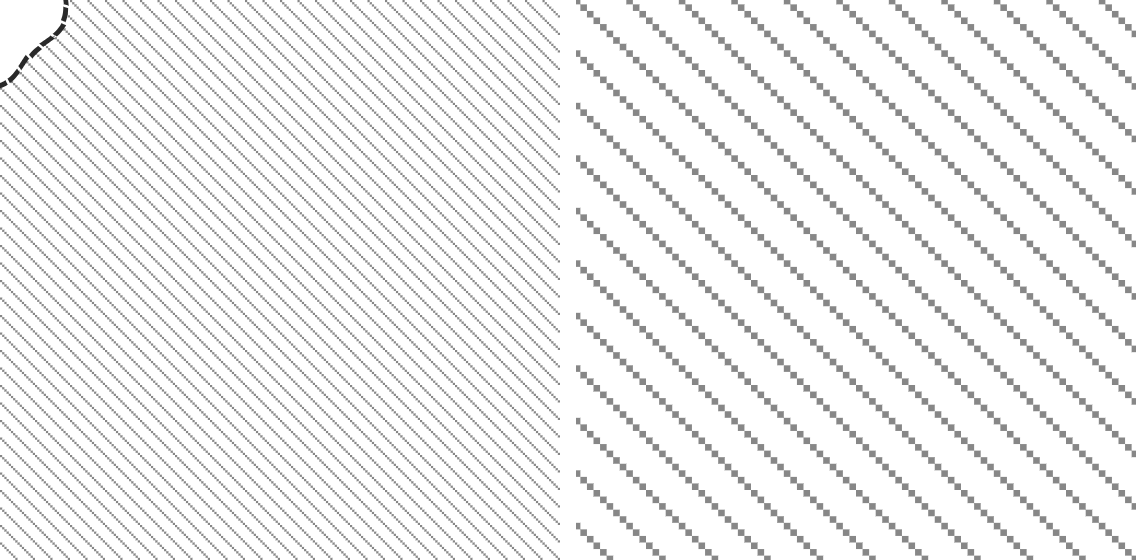
Left: the whole. Right: its middle third, enlarged.
A WebGL 2 fragment shader for this pattern:

```glsl
#version 300 es
precision highp float;

#define REPEATS 32.0
#define CELLS_PER_REPEAT 8.0
#define PAPER vec3(1.0)
#define LINE_GREY vec3(0.53)
#define RIM_DARK vec3(0.16)
#define DISC_CENTRE vec2(-0.085, 1.046)
#define DISC_RADIUS 0.209
#define DISC_WOBBLE 0.009
#define RIM_WIDTH 0.009
#define RIM_JITTER 0.008
#define DASHES_PER_RADIAN 7.3
#define DASH_SHARE 0.84

uniform vec2 u_resolution;
out vec4 fragColor;

float hash(float n) {
    return fract(sin(n * 12.9898) * 43758.5453);
}

// Coverage of a shape from its signed distance, softened over one pixel
float coverage(float dist, float pixel) {
    return clamp(0.5 - dist / pixel, 0.0, 1.0);
}

// Distance to the nearest multiple of the period
float fold(float x, float period) {
    return abs(x - period * round(x / period));
}

// Signed distance to falling diagonals stepped in square cells
float hatchDistance(vec2 p) {
    float cells = REPEATS * CELLS_PER_REPEAT;
    vec2 q = p * cells;
    float across = fold(q.x + q.y, CELLS_PER_REPEAT);
    float along = fold(q.x - q.y + 1.0, 2.0);
    return 0.5 * (across + along - 1.0) / cells;
}

// Signed distance to the uneven disc in the corner
float discDistance(vec2 offset, float angle) {
    float radius = DISC_RADIUS + DISC_WOBBLE * cos(8.5 * (angle - 0.4));
    return length(offset) - radius;
}

// Signed distance to the dashes, each shifted a little off the rim
float rimDistance(float disc, float angle) {
    float turn = angle * DASHES_PER_RADIAN;
    float shift = RIM_JITTER * (hash(floor(turn)) - 0.5);
    float fromCentre = abs(fract(turn) - 0.5);
    float dash = (fromCentre - 0.5 * DASH_SHARE) * DISC_RADIUS / DASHES_PER_RADIAN;
    return max(abs(disc - shift) - 0.5 * RIM_WIDTH, dash);
}

void main() {
    vec2 uv = gl_FragCoord.xy / u_resolution;
    float pixel = 1.0 / min(u_resolution.x, u_resolution.y);

    // Hatching
    vec3 colour = mix(PAPER, LINE_GREY, coverage(hatchDistance(uv), pixel));

    // Blank disc with a dashed rim
    vec2 offset = uv - DISC_CENTRE;
    float angle = atan(-offset.y, offset.x);
    float disc = discDistance(offset, angle);
    colour = mix(colour, PAPER, coverage(disc, pixel));
    colour = mix(colour, RIM_DARK, coverage(rimDistance(disc, angle), pixel));

    fragColor = vec4(colour, 1.0);
}
```
